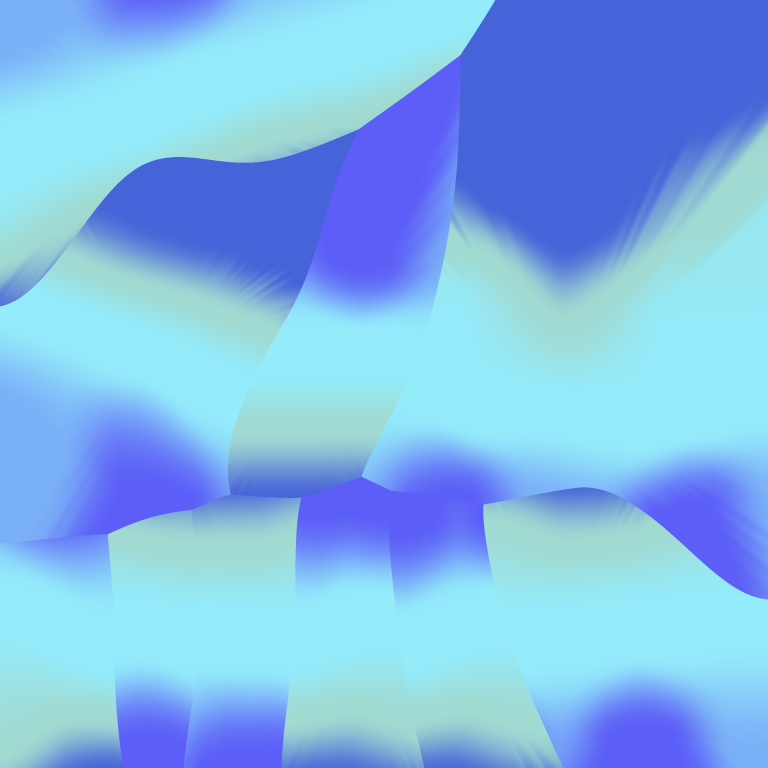
Reproduce this background procedurally as a WebGL 2 fragment shader.

```glsl
#version 300 es
precision highp float;
// Leaning cells with curved borders, each filled by a soft ramp running from
// violet through cyan and sage to blue. Seeds sit in three rows that widen upward;
// the nearest weighted seed owns a point and sets the centre and sense of its ramp.

#define ROW_GAP 0.36      // height between seed rows
#define LEAN 0.62         // rightward slant just above the seam
#define SPREAD 0.5        // fanning out of the cells below the seam
#define SEAM 0.36         // height of the lower seam
#define RAMP_HALF 0.16    // half length of a colour ramp
#define WEDGE 0.8         // slope of the large blue wedge
#define SLANT 0.75        // tilt of the ramps in the left cells
#define SWELL 0.11        // arching of the borders near both sides
#define BEND 0.02         // waviness of the cell borders
#define JITTER 0.02       // random shift of the seeds
#define STREAKS 0.2       // strength of the radial streaks
#define SAMPLES 3         // antialiasing grid per axis

uniform vec2 u_resolution;
out vec4 fragColor;

const vec3 VIOLET = vec3(0.36, 0.37, 0.97);
const vec3 SKY    = vec3(0.48, 0.69, 0.97);
const vec3 CYAN   = vec3(0.58, 0.92, 0.98);
const vec3 SAGE   = vec3(0.63, 0.855, 0.82);
const vec3 BLUE   = vec3(0.28, 0.39, 0.85);

float hash(vec2 p) {
    vec3 q = fract(vec3(p.xyx) * 0.1031);
    q += dot(q, q.yzx + 33.33);
    return fract((q.x + q.y) * q.z);
}

float noise(vec2 p) {
    vec2 i = floor(p), f = fract(p);
    f = f * f * (3.0 - 2.0 * f);
    float low = mix(hash(i), hash(i + vec2(1, 0)), f.x);
    float high = mix(hash(i + vec2(0, 1)), hash(i + vec2(1, 1)), f.x);
    return mix(low, high, f.y);
}

// Sideways shift: a slant easing off above the seam, a fan below it
float lean(vec2 p) {
    float h = p.y - SEAM, bow = sqrt(h * h + 0.002);
    float above = 0.5 * (bow + h), below = 0.5 * (bow - h);
    return above * (LEAN - 0.35 * above) + SPREAD * (p.x - 0.25) * below;
}

// Arches the upper border at the left and lowers the seam at the right
float swell(vec2 p) {
    float left = cos(14.0 * p.x) * exp(-11.0 * p.x * p.x) * smoothstep(0.42, 0.58, p.y);
    float right = smoothstep(0.75, 1.0, p.x) * (1.0 - smoothstep(0.4, 0.65, p.y));
    return SWELL * (left + right);
}

// Seed of column i in row r, in slanted space
vec2 seedAt(float r, float i) {
    float spacing = 0.1 + 0.095 * r * r * r * r;
    float along = i > 0.0 ? spacing * pow(i, 1.1 + 0.4 * r) : 0.0;
    vec2 jitter = vec2(hash(vec2(i, r) + 3.0), hash(vec2(r, i) + 17.0)) - 0.5;
    vec2 seed = vec2(0.1 * step(r, 1.5) + along, 0.17 + ROW_GAP * r + 0.1 * r * along);
    return seed + JITTER * jitter;
}

// Row and column of the nearest weighted seed
vec2 nearestCell(vec2 p) {
    vec2 wave = vec2(noise(p * 5.0 + 2.0), noise(p * 5.0 + 41.0)) - 0.5;
    vec2 q = vec2(p.x - lean(p), p.y + swell(p)) + 2.0 * BEND * wave;
    vec2 cell = vec2(0.0);
    float best = 1e3;
    for (int r = 0; r < 3; r++) {
        for (int i = 0; i < 6 / (r + 1); i++) {
            vec2 id = vec2(r, i);
            float weight = r == 1 ? 0.02 + 0.06 * (id.y - 1.0) * (id.y - 1.0) : 0.02 * hash(id + 29.0);
            float d = distance(q, seedAt(id.x, id.y)) - weight;
            if (d < best) { best = d; cell = id; }
        }
    }
    return cell;
}

// Ramp colour: s = -1 is the violet end, s = 1 the blue end;
// lateral is the distance from the axis of the violet blob
vec3 rampColor(float s, float lateral) {
    float reach = max(lateral - 0.06 * max(-s - 1.0, 0.0), 0.0);
    float violet = smoothstep(0.25, 0.9, -s - 2.5 * reach) * (1.0 - smoothstep(0.02, 0.1, reach));
    vec3 color = mix(CYAN, SKY, smoothstep(0.2, 1.0, -s));
    color = mix(color, VIOLET, violet);
    color = mix(color, SAGE, smoothstep(0.15, 0.63, s));
    return mix(color, BLUE, smoothstep(0.63, 1.15, s));
}

vec3 shade(vec2 p) {
    vec2 cell = nearestCell(p);
    float r = cell.x, i = cell.y;

    // Ramp position within the cell
    float centerY = 0.17 + ROW_GAP * r - 0.0125 * r * i * i - 0.01 * r * (r - 1.0);
    float seedX = seedAt(r, i).x;
    vec2 local = p - vec2(seedX + lean(vec2(seedX, centerY)), centerY);
    float slant = r > 0.5 && i < 0.5 ? SLANT * (r - 1.5) : 0.0;
    float sense = mod(i * (1.0 + r) + 3.0 + 2.0 * r, 4.0) < 2.0 ? 1.0 : -1.0;
    float s = sense * (local.y - slant * local.x) / RAMP_HALF;
    float side = sqrt(local.x * local.x + 0.0003);

    // Radial streaks and gentle drift
    float fan = noise(vec2(atan(local.y, local.x) * 36.0, 7.0 + i)) - 0.5;
    s += STREAKS * fan * smoothstep(0.5, 1.2, abs(s)) * smoothstep(0.02, 0.2, side);
    s += 0.4 * (noise(p * 6.0 + cell * 9.0) - 0.5);

    // Blue ends narrow to a wedge, strongest in the widest cell
    float narrowing = r * i > 1.5 ? 1.0 : (r < 0.5 ? 0.35 : 0.0);
    float slope = WEDGE * narrowing * smoothstep(0.0, 1.0, s) / RAMP_HALF;
    s = max(s - slope * side, min(s, 0.3 * smoothstep(0.0, 1.2, s)));
    float offAxis = side - (0.01 + 0.065 * r * i + 0.004 * i * i);
    return rampColor(s, sqrt(offAxis * offAxis + 0.0004) - 0.02);
}

void main() {
    vec3 sum = vec3(0.0);
    for (int k = 0; k < SAMPLES * SAMPLES; k++) {
        vec2 sub = (vec2(k % SAMPLES, k / SAMPLES) + 0.5) / float(SAMPLES) - 0.5;
        sum += shade((gl_FragCoord.xy + sub) / u_resolution.y);
    }
    fragColor = vec4(sum / float(SAMPLES * SAMPLES), 1.0);
}
```
